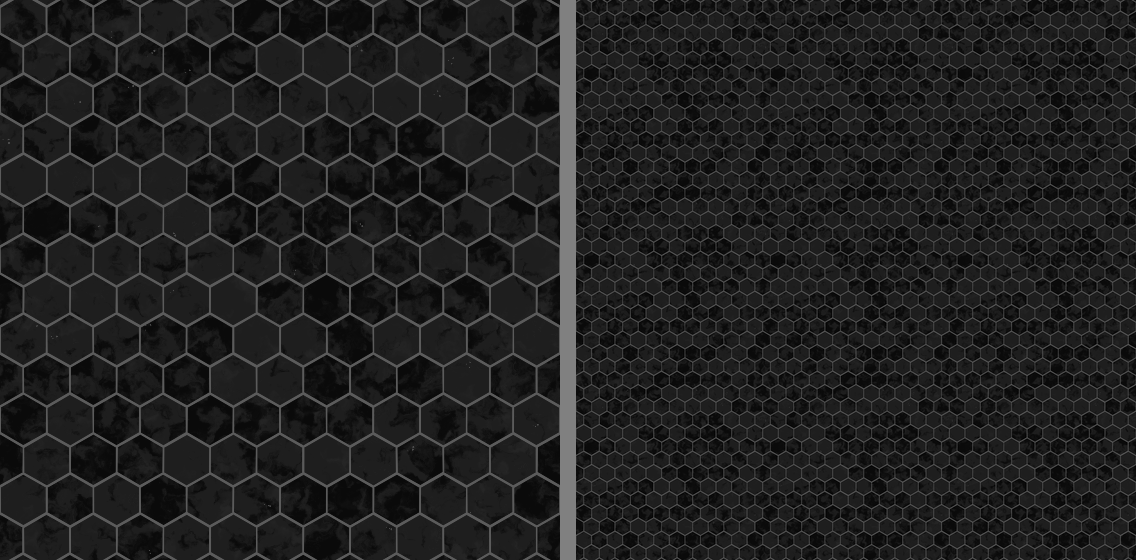
Left: one tile. Right: repeated 3 by 3.
Reproduce this pattern procedurally as a three.js fragment shader.

```glsl
// Black marble hexagon tiles with thin grey grout, 12 across and 14 rows high.
// A staggered hex grid gives each tile an id; the id seeds its slight tilt,
// its smoky marble (warped gradient noise), pale veins and a few small chips.

#define COLUMNS 12.0
#define ROWS 14.0           // even, so the stagger wraps
#define GROUT_UPRIGHT 0.020 // half widths, in tile widths
#define GROUT_SLANTED 0.028
#define EDGE_SOFTNESS 0.011
#define TILT 0.022
#define SHIFT 0.008
#define SMOKE_SCALE 2.1
#define CHIP_SHARE 0.16
#define GROUT_COLOR vec3(0.355)
#define TILE_LIGHT vec3(0.118)
#define TILE_DARK vec3(0.040)

varying vec2 vUv;

const float ROW_STEP = sqrt(0.75);

vec2 hash2(vec2 p) {
  vec3 v = fract(p.xyx * vec3(0.1031, 0.1030, 0.0973));
  v += dot(v, v.yzx + 33.33);
  return fract((v.xx + v.yz) * v.zy);
}

float cornerSlope(vec2 cell, vec2 offset) {
  float angle = 6.2832 * hash2(cell).x;
  return dot(vec2(cos(angle), sin(angle)), offset);
}

float gradientNoise(vec2 p) {
  vec2 i = floor(p), f = p - i;
  vec2 u = f * f * f * (f * (f * 6.0 - 15.0) + 10.0);
  vec2 e = vec2(1.0, 0.0);
  float low = mix(cornerSlope(i, f), cornerSlope(i + e, f - e), u.x);
  float high = mix(cornerSlope(i + e.yx, f - e.yx), cornerSlope(i + 1.0, f - 1.0), u.x);
  return 1.4 * mix(low, high, u.y);
}

float fbm(vec2 p) {
  float sum = 0.0, gain = 0.55;
  for (int i = 0; i < 5; i++) {
    sum += gain * gradientNoise(p);
    p = mat2(1.6, 1.2, -1.2, 1.6) * p + 5.3;
    gain *= 0.5;
  }
  return sum;
}

// Returns the offset from the nearest tile centre in xy, the wrapped id in zw.
vec4 hexCell(vec2 p) {
  vec2 period = vec2(1.0, 2.0 * ROW_STEP);
  vec2 a = floor(p / period + 0.5), b = floor(p / period);
  vec2 toA = p - a * period, toB = p - (b + 0.5) * period;
  bool useA = dot(toA, toA) < dot(toB, toB);
  vec2 id = useA ? 2.0 * a : 2.0 * b + 1.0;
  id = floor(mod(id + 0.5, vec2(2.0 * COLUMNS, ROWS)));
  return vec4(useA ? toA : toB, id);
}

// Distance inside the tile face, positive on the tile and negative on grout.
float faceDistance(vec2 q) {
  q = abs(q);
  float upright = 0.5 - GROUT_UPRIGHT - q.x;
  float slanted = 0.5 - GROUT_SLANTED - dot(q, vec2(0.5, ROW_STEP));
  return min(upright, slanted);
}

vec3 marble(vec2 q, vec2 id) {
  vec2 seed = hash2(id + 17.0);
  vec2 w = q * SMOKE_SCALE + 60.0 * hash2(id + 41.0);
  vec2 warp = vec2(fbm(w + 3.7), fbm(w + 9.2));
  float smoke = fbm(w + 1.1 * warp);
  vec3 color = mix(TILE_LIGHT, TILE_DARK,
                   smoothstep(-0.12, 0.42, smoke + 0.65 * (seed.x - 0.5)));

  // Pale haze and hairline veins
  float haze = fbm(w * 0.8 + 0.7 * warp.yx + 21.0);
  color += 0.030 * smoothstep(0.10, 0.60, haze);
  float vein = 1.0 - smoothstep(0.0, 0.035, abs(fbm(w * 0.9 + warp + 33.0)));
  color += 0.018 * vein * smoothstep(-0.05, 0.35, warp.x) * seed.y;
  return color;
}

// A small cluster of bright chips on a few tiles
float chips(vec2 q, vec2 id) {
  float cover = 0.0;
  vec2 middle = 0.75 * (hash2(id + 71.0) - 0.5);
  for (int i = 0; i < 3; i++) {
    vec2 r = hash2(id + 83.0 + 7.0 * float(i));
    vec2 d = q - middle - 0.16 * (r - 0.5);
    float radius = 0.006 + 0.014 * r.x + 0.008 * gradientNoise(q * 40.0);
    cover = max(cover, 1.0 - smoothstep(radius - 0.008, radius + 0.010, length(d)));
  }
  return cover * step(hash2(id + 97.0).x, CHIP_SHARE);
}

void main() {
  vec2 p = vUv * vec2(COLUMNS, ROWS * ROW_STEP) - vec2(0.0, 0.5 * ROW_STEP);
  vec4 cell = hexCell(p);
  vec2 id = cell.zw;

  // Each tile is laid a little off true
  float angle = TILT * (hash2(id + 5.0).x - 0.5);
  vec2 q = cell.xy - SHIFT * (hash2(id + 11.0) - 0.5);
  q = mat2(cos(angle), sin(angle), -sin(angle), cos(angle)) * q;

  vec3 tile = mix(marble(q, id), GROUT_COLOR, 0.8 * chips(q, id));
  float face = smoothstep(-EDGE_SOFTNESS, EDGE_SOFTNESS, faceDistance(q));
  gl_FragColor = vec4(mix(GROUT_COLOR, tile, face), 1.0);
}
```
